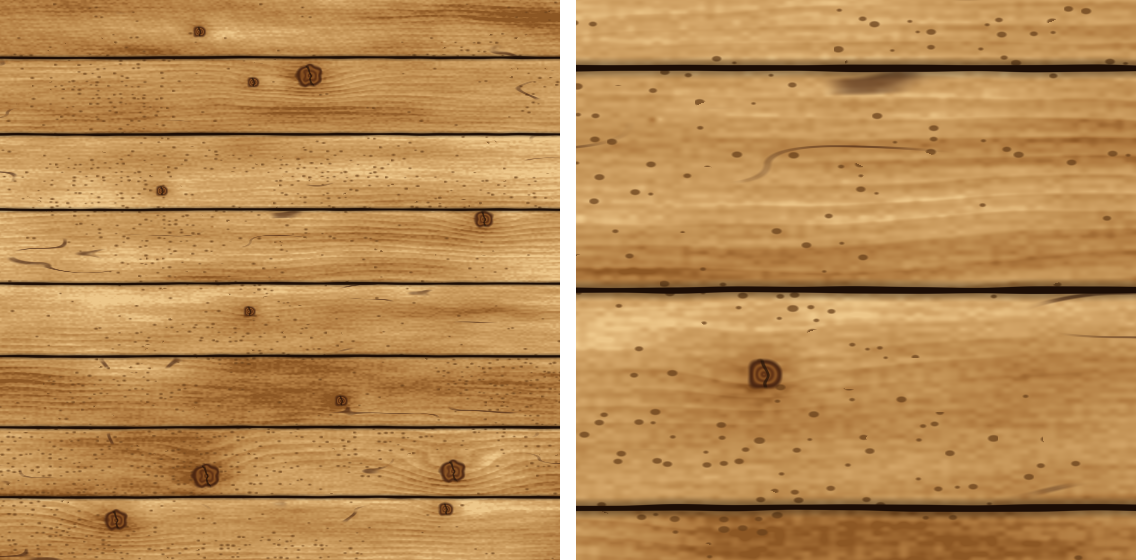
Left, the full canvas; right, a detail of the centre.
Write a Shadertoy shader that draws this texture.

```glsl
const vec3 SHADE = vec3(0.55, 0.34, 0.14);
const vec3 TAN = vec3(0.69, 0.48, 0.25);
const vec3 HONEY = vec3(0.76, 0.57, 0.33);
const vec3 STRAW = vec3(0.83, 0.65, 0.41);
const vec3 CREAM = vec3(0.93, 0.78, 0.54);
const vec3 BARK = vec3(0.24, 0.11, 0.05);
const vec3 GAP = vec3(0.11, 0.05, 0.02);

float hash(vec2 p) {
    return fract(sin(dot(p, vec2(127.1, 311.7))) * 43758.5453);
}

float noise(vec2 p) {
    vec2 i = floor(p), f = fract(p);
    f = f * f * (3.0 - 2.0 * f);
    return mix(mix(hash(i), hash(i + vec2(1, 0)), f.x),
               mix(hash(i + vec2(0, 1)), hash(i + vec2(1, 1)), f.x), f.y);
}

float fbm(vec2 p) {
    float sum = 0.0, amp = 0.5;
    for (int i = 0; i < 4; i++) {
        sum += amp * noise(p);
        p = p * 2.03 + 17.3;
        amp *= 0.5;
    }
    return sum / 0.9375;
}

// Planks widen slightly towards the top
float seamHeight(float k) {
    return 0.112 + k * (0.1235 + 0.00122 * k);
}

float plankRow(float y) {
    float b = 0.1235, a = 0.00122;
    return floor((sqrt(b * b + 4.0 * a * (y - 0.112)) - b) / (2.0 * a)) + 1.0;
}

vec3 woodRamp(float t) {
    t = clamp(t, 0.0, 1.0) * 4.0;
    vec3 c = mix(SHADE, TAN, min(t, 1.0));
    c = mix(c, HONEY, clamp(t - 1.0, 0.0, 1.0));
    c = mix(c, STRAW, clamp(t - 2.0, 0.0, 1.0));
    return mix(c, CREAM, clamp(t - 3.0, 0.0, 1.0));
}

// Knot as centre (xy) and radius (z); zero radius means none
vec3 knotAt(float row, float slot) {
    vec2 id = vec2(row * 3.7 + 1.3, slot * 5.1 + 2.9);
    float x = 0.5 * slot + 0.04 + 0.42 * hash(id);
    float y = mix(seamHeight(row - 1.0), seamHeight(row), 0.14 + 0.74 * hash(id + 7.1));
    float size = hash(id + 13.7);
    float present = step(0.28, hash(id + 21.9));
    return vec3(x, y, present * mix(0.009, 0.022, size * size));
}

vec3 paintKnot(vec3 base, vec2 d, float radius, float px) {
    float r = length(d * vec2(0.88, 1.0)) / radius + 0.3 * (noise(d * 110.0 + 40.0) - 0.5);
    float soft = px / radius + 0.08;
    float rings = 0.5 + 0.5 * sin(r * 17.0);
    vec3 core = mix(vec3(0.51, 0.30, 0.12), vec3(0.36, 0.18, 0.07), rings);
    core = mix(core, BARK, smoothstep(0.65, 0.95, r));
    float crack = abs(d.x + 0.35 * d.y + 0.006 * (noise(d * 160.0) - 0.5));
    core = mix(core, GAP, 0.8 * (1.0 - smoothstep(0.0005, 0.0012 + px, crack)));
    return mix(base, core, 0.9 * (1.0 - smoothstep(1.0 - soft, 1.0 + soft, r)));
}

// Sparse dark flecks, one per grid cell at most
float flecks(vec2 p, vec2 grid, float density, float px) {
    vec2 cell = floor(p * grid);
    vec2 centre = 0.25 + 0.5 * vec2(hash(cell + 3.1), hash(cell + 8.6));
    vec2 d = (fract(p * grid) - centre) / grid;
    float size = 0.0007 + 0.0013 * hash(cell + 5.4);
    float dotMask = 1.0 - smoothstep(size - px, size + px, length(d * vec2(0.6, 1.0)));
    return dotMask * step(1.0 - density, hash(cell));
}

void mainImage(out vec4 fragColor, in vec2 fragCoord) {
    vec2 p = fragCoord / iResolution.xy;
    float px = 1.0 / iResolution.y;
    float wobble = 0.0016 * (noise(vec2(p.x * 9.0, 4.0)) - 0.5);
    float row = plankRow(p.y + wobble);
    float lower = seamHeight(row - 1.0) - wobble, upper = seamHeight(row) - wobble;
    float v = (p.y - lower) / (upper - lower);
    vec2 q = p + row * vec2(3.17, 1.73);

    // Growth rings bend around the knots
    float field = p.y + 0.05 * fbm(q * vec2(2.2, 6.0));
    float halo = 0.0, glow = 0.0;
    for (float slot = 0.0; slot < 2.0; slot++) {
        vec3 knot = knotAt(row, slot);
        float reach = max(knot.z, 0.001);
        vec2 d = (p - knot.xy) / reach;
        field += 1.6 * knot.z * exp(-dot(d * d, vec2(0.05, 0.16)));
        halo += exp(-dot(d * d, vec2(0.12, 0.3)));
        vec2 side = d - vec2(3.5, 0.6);
        glow += exp(-dot(side * side, vec2(0.1, 0.2)));
    }
    float phase = fract(field * 85.0 + 0.5 * noise(q * vec2(7.0, 40.0)));
    float ring = smoothstep(0.0, 0.75, phase) * (1.0 - smoothstep(0.78, 1.0, phase));

    // Tone: plank, blotches, rings, fibres and pale sapwood
    float blotch = fbm(q * vec2(3.5, 11.0) + 31.0);
    float tone = 0.54 + 0.16 * cos(1.05 * (row - 4.4)) + 1.0 * (blotch - 0.5);
    tone -= 0.28 * (ring - 0.4) * smoothstep(0.25, 0.75, fbm(q * vec2(3.0, 14.0) + 9.0));
    tone += 0.9 * (fbm(vec2(q.x * 1.5, field * 28.0 + row * 5.0)) - 0.5);
    tone += 0.22 * (noise(q * vec2(22.0, 280.0)) - 0.5);
    tone += 0.22 * (noise(q * vec2(190.0, 330.0)) - 0.5);
    tone += 0.3 * hash(vec2(row, 6.3)) * smoothstep(0.68, 0.95, v + 0.2 * (blotch - 0.5));
    tone += 0.25 * glow - 0.4 * halo;
    vec3 color = woodRamp(tone);

    // Wear: clustered flecks and short splits along the grain
    float worn = smoothstep(0.42, 0.7, fbm(q * vec2(4.0, 9.0) + 55.0));
    color = mix(color, SHADE * 0.75, 0.75 * flecks(q, vec2(95.0, 130.0), 0.04 + 0.3 * worn, px));
    float split = abs(noise(q * vec2(12.0, 45.0) + 70.0) - 0.5);
    float splitArea = smoothstep(0.66, 0.76, fbm(q * vec2(5.0, 18.0) + 82.0));
    color = mix(color, BARK, 0.6 * splitArea * (1.0 - smoothstep(0.01, 0.05, split)));

    for (float slot = 0.0; slot < 2.0; slot++) {
        vec3 knot = knotAt(row, slot);
        if (knot.z > 0.0) color = paintKnot(color, p - knot.xy, knot.z, px);
    }

    // Dark gaps with a soft shaded edge
    float edge = min(p.y - lower, upper - p.y);
    float halfGap = 0.0012 + 0.0010 * noise(vec2(p.x * 28.0, row));
    color = mix(color, color * 0.68, 1.0 - smoothstep(halfGap, halfGap + 0.006, edge));
    color = mix(GAP, color, smoothstep(halfGap - 0.5 * px, halfGap + px, edge));
    fragColor = vec4(color, 1.0);
}
```
